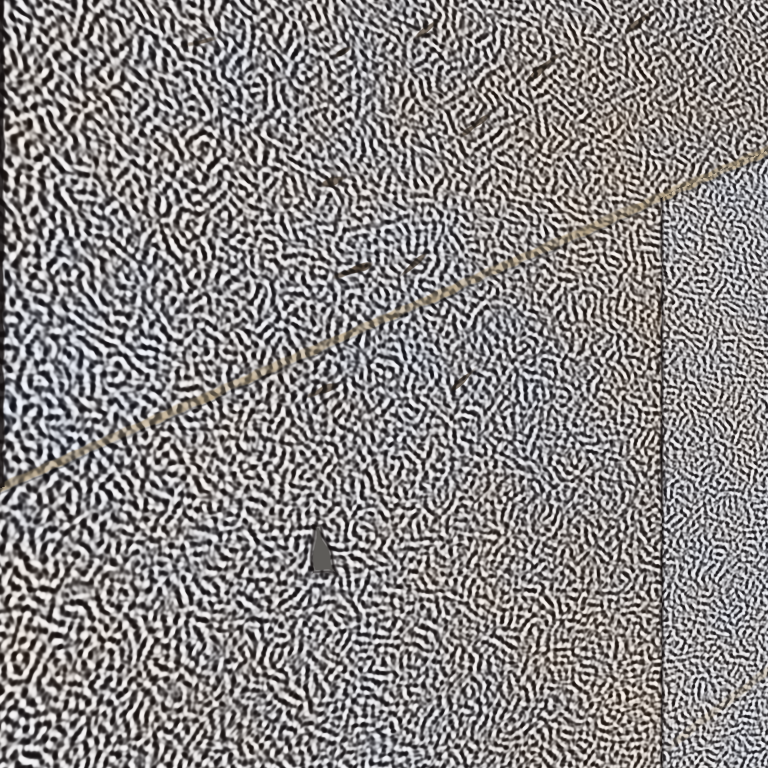
This texture is drawn by a WebGL 2 fragment shader. Its source:

```glsl
#version 300 es
precision highp float;

uniform vec2 u_resolution;
out vec4 fragColor;

// Grain
const float GRAIN_LEFT = 62.0;      // ridges per canvas width at the left edge
const float GRAIN_RIGHT = 106.0;    // and at the right edge
const float GRAIN_ANGLE = 0.35;     // mean direction across the ridges
const float GRAIN_SPREAD = 1.25;
const float FINE_SCALE = 1.75;
const float FINE_AMOUNT = 0.3;
const float CONTRAST = 0.88;
const float TONE_CURVE = 0.9;

// Colours
const vec3 DARK = vec3(0.07, 0.05, 0.05);
const vec3 LIGHT = vec3(0.975, 0.965, 0.965);
const vec3 WARM = vec3(0.035, 0.0, -0.045);
const vec3 JOINT_COLOR = vec3(0.62, 0.56, 0.46);
const vec3 CHIP_COLOR = vec3(0.23, 0.19, 0.15);
const vec3 HOLE_COLOR = vec3(0.37, 0.36, 0.35);

// Layout
const float JOINT_BASE = 0.365;
const float JOINT_SLOPE = 0.44;
const float JOINT_WIDTH = 0.006;
const float CRACK_X = 0.862;
const float CRACK_WIDTH = 0.0018;
const vec2 HOLE_POS = vec2(0.418, 0.285);
const int CHIP_COUNT = 12;
const float SOFT = 0.002;
const float TAU = 6.2832;

vec2 hash2(vec2 cell) {
    uvec2 q = uvec2(ivec2(cell) + 4096);
    q = q * 1664525u + 1013904223u;
    q.x += q.y * 1664525u;
    q.y += q.x * 1664525u;
    q ^= q >> 16u;
    q.x += q.y * 1664525u;
    q.y += q.x * 1664525u;
    q ^= q >> 16u;
    return vec2(q & 65535u) / 65535.0;
}

float cornerSlope(vec2 cell, vec2 offset) {
    float a = TAU * hash2(cell).x;
    return dot(vec2(cos(a), sin(a)), offset);
}

float gradientNoise(vec2 p) {
    vec2 i = floor(p), f = p - i, e = vec2(1.0, 0.0);
    vec2 w = f * f * f * (f * (f * 6.0 - 15.0) + 10.0);
    float low = mix(cornerSlope(i, f), cornerSlope(i + e, f - e), w.x);
    float high = mix(cornerSlope(i + e.yx, f - e.yx), cornerSlope(i + 1.0, f - 1.0), w.x);
    return mix(low, high, w.y);
}

// Gradient noise whose cells carry short waves, scaled to unit variance
float ridgeNoise(vec2 p, float angle) {
    vec2 cell = floor(p);
    float sum = 0.0, power = 0.0;
    for (int y = -1; y <= 1; y++) {
        for (int x = -1; x <= 1; x++) {
            vec2 c = cell + vec2(x, y);
            vec2 h = hash2(c), d = p - c - 0.5;
            float a = angle + GRAIN_SPREAD * (2.0 * h.x - 1.0);
            float w = max(0.0, 1.0 - dot(d, d) / 2.25);
            w *= w;
            sum += w * sin(TAU * (dot(d, vec2(cos(a), sin(a))) + h.y));
            power += w * w;
        }
    }
    return sum / sqrt(0.5 * power);
}

float stripe(float d, float halfWidth) {
    return 1.0 - smoothstep(halfWidth - SOFT, halfWidth + SOFT, abs(d));
}

void main() {
    vec2 uv = gl_FragCoord.xy / u_resolution;
    float rough = gradientNoise(uv * 45.0);
    float patchy = gradientNoise(uv * 5.0 + 20.0);
    float jointDist = uv.y - JOINT_BASE - JOINT_SLOPE * uv.x + 0.004 * rough;
    float sidePanel = step(CRACK_X, uv.x) * step(jointDist, 0.0);

    // Grain that shrinks towards the right
    float density = mix(GRAIN_LEFT, GRAIN_RIGHT, uv.x);
    vec2 p = vec2(0.5 * (GRAIN_LEFT + density) * uv.x, density * (uv.y - 0.5));
    p *= 1.0 + 0.12 * sidePanel;
    float angle = GRAIN_ANGLE + 0.7 * patchy;
    float grain = ridgeNoise(p, angle) + FINE_AMOUNT * ridgeNoise(p * FINE_SCALE + 37.0, angle);
    float gain = CONTRAST * mix(1.1, 0.85, uv.x);
    float tone = 0.5 + 0.5 * tanh(gain * grain + 0.12 * patchy + 0.12 * sidePanel);
    tone = pow(tone, TONE_CURVE);
    vec3 color = mix(DARK, LIGHT, tone);
    float tint = gradientNoise(uv * 3.0 + 8.0) + 0.5 * gradientNoise(uv * 18.0);
    color += WARM * (tint + 0.3 * (uv.x - 0.5) - 0.5 * sidePanel);

    // Slanted joints with a shaded lower lip
    float lowerDist = uv.y - 0.02 - 0.78 * (uv.x - CRACK_X) + 0.004 * rough;
    float lower = smoothstep(CRACK_X, CRACK_X + 0.02, uv.x);
    float worn = 0.55 + 0.5 * rough;
    float joint = max(stripe(jointDist, JOINT_WIDTH), 0.5 * lower * stripe(lowerDist, JOINT_WIDTH));
    color = mix(color, JOINT_COLOR * (0.55 + 0.7 * tone), joint * clamp(worn + 0.2, 0.0, 1.0));
    color *= 1.0 - 0.6 * worn * stripe(jointDist + 1.3 * JOINT_WIDTH, 0.0015);

    // Upright crack and dark left edge
    float crack = stripe(uv.x - CRACK_X + 0.002 * rough, CRACK_WIDTH) * step(jointDist, 0.0);
    color = mix(color, DARK, crack * clamp(0.75 + 0.6 * rough, 0.0, 1.0));
    float edge = stripe(uv.x, 0.005 + 0.004 * rough) * step(0.0, jointDist);
    color = mix(color, DARK, 0.85 * edge);

    // Scattered slanted chips
    for (int i = 0; i < CHIP_COUNT; i++) {
        vec2 h = hash2(vec2(i, 91)), size = hash2(vec2(i, 57));
        vec2 d = uv - vec2(0.25 + 0.6 * h.x, 0.4 + 0.6 * h.y);
        d.y -= mix(0.1, 0.9, size.y) * d.x;
        float r = length(d / vec2(0.012 + 0.014 * size.x, 0.005)) + 0.8 * rough;
        color = mix(color, CHIP_COLOR * (0.5 + tone), 0.75 * (1.0 - smoothstep(0.6, 1.1, r)));
    }

    // Teardrop hole with a dark rim
    vec2 q = uv - HOLE_POS;
    float taper = mix(0.012, 0.002, smoothstep(-0.015, 0.03, q.y));
    float hole = max(abs(q.x + 0.15 * q.y) - taper, abs(q.y) - 0.028) + 0.003 * rough;
    color = mix(color, DARK, 0.7 * stripe(hole - 0.002, 0.002));
    color = mix(color, HOLE_COLOR, 1.0 - smoothstep(-SOFT, SOFT, hole));

    fragColor = vec4(clamp(color, 0.0, 1.0), 1.0);
}
```
